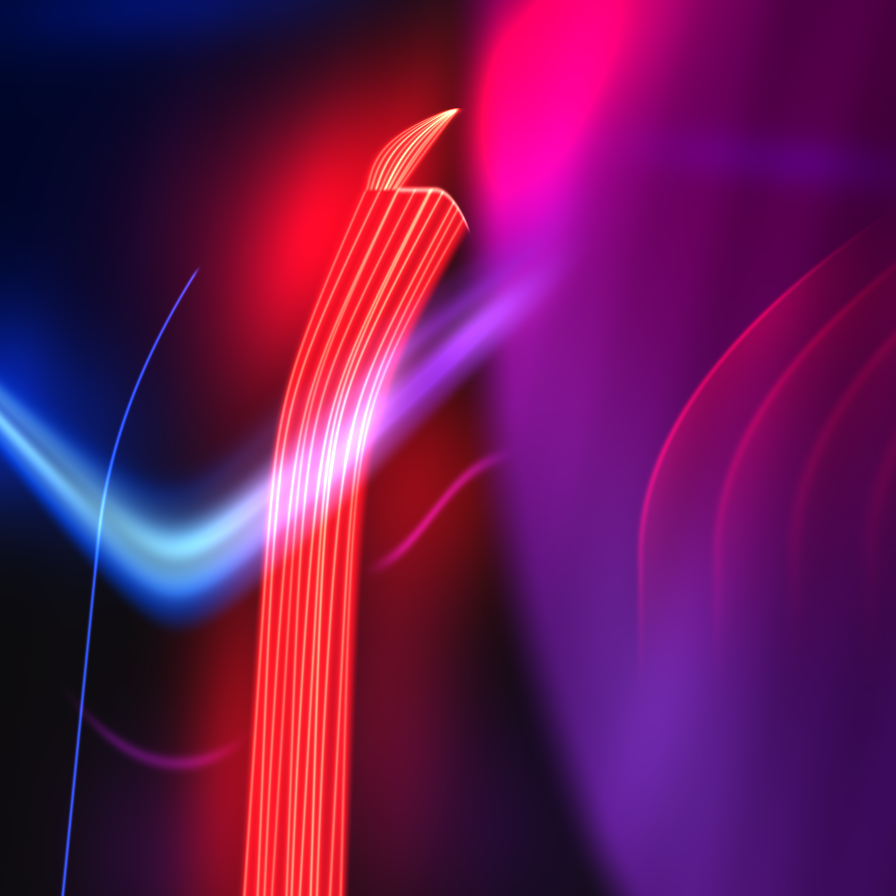
Reproduce this background procedurally as a Shadertoy shader.

```glsl
#define STRANDS 11
#define STRAND_WIDTH 0.0016
#define STRAND_GAIN 0.85
#define RIBBON_LOW 0.295
#define RIBBON_DEPTH 0.185
#define STREAK_AMOUNT 0.22

const vec3 NAVY = vec3(0.0, 0.025, 0.17);
const vec3 RED = vec3(0.95, 0.0, 0.06);
const vec3 BLUE = vec3(0.0, 0.25, 0.9);
const vec3 ICE = vec3(0.48, 0.80, 1.0);
const vec3 ORCHID = vec3(0.90, 0.45, 0.95);
const vec3 VIOLET = vec3(0.58, 0.16, 0.86);

float hash(float n) { return fract(sin(n * 91.7) * 437.58); }

vec2 gradient(vec2 cell) {
    float a = 6.2832 * hash(dot(cell, vec2(1.31, 7.77)));
    return vec2(cos(a), sin(a));
}

float noise(vec2 p) {
    vec2 i = floor(p), f = fract(p), w = f * f * (3.0 - 2.0 * f);
    vec2 e = vec2(1.0, 0.0);
    float low = mix(dot(gradient(i), f), dot(gradient(i + e), f - e), w.x);
    float high = mix(dot(gradient(i + e.yx), f - e.yx), dot(gradient(i + 1.0), f - 1.0), w.x);
    return mix(low, high, w.y);
}

float glow(vec2 p, vec2 center, vec2 size, float angle) {
    float c = cos(angle), s = sin(angle);
    vec2 q = mat2(c, -s, s, c) * (p - center) / size;
    return exp(-dot(q, q));
}

float line(float d, float width) { return exp(-d * d / (width * width)); }

float softRamp(float d) { return 0.5 * (d + sqrt(d * d + 0.01)); }

float band(float x, float a, float b, float soft) {
    return smoothstep(a - soft, a + soft, x) * (1.0 - smoothstep(b - soft, b + soft, x));
}

// Dark left side with navy, red and wine glows
vec3 darkSide(vec2 p) {
    vec3 c = mix(vec3(0.05, 0.045, 0.055), NAVY, smoothstep(0.3, 0.75, p.y) * smoothstep(0.55, 0.1, p.x));
    c += vec3(0.0, 0.04, 0.25) * glow(p, vec2(0.2, 1.0), vec2(0.2, 0.05), 0.1);
    c += vec3(0.0, 0.1, 0.5) * glow(p, vec2(0.0, 0.55), vec2(0.16, 0.1), -0.6);
    c += RED * 0.85 * glow(p, vec2(0.39, 0.75), vec2(0.2, 0.09), 1.05);
    c += RED * 0.3 * glow(p, vec2(0.29, 0.77), vec2(0.17, 0.13), 0.9);
    c += RED * 0.55 * glow(p, vec2(0.27, 0.1), vec2(0.065, 0.3), 0.0);
    c += vec3(0.42, 0.0, 0.01) * glow(p, vec2(0.47, 0.47), vec2(0.11, 0.13), 0.0);
    c += vec3(0.28, 0.0, 0.06) * glow(p, vec2(0.43, 0.22), vec2(0.09, 0.25), 0.0);
    c += vec3(0.07, 0.0, 0.14) * glow(p, vec2(0.55, 0.08), vec2(0.13, 0.15), 0.0);
    return c + vec3(0.10, 0.0, 0.14) * glow(p, vec2(0.17, 0.04), vec2(0.09, 0.13), 0.0);
}

// Purple veil with its bright arcs
vec3 veil(vec2 p) {
    vec3 c = mix(vec3(0.30, 0.05, 0.45), vec3(0.40, 0.0, 0.35), smoothstep(0.1, 0.8, p.y));
    c *= 1.0 - 0.3 * smoothstep(0.75, 1.0, p.x);
    c += vec3(0.10, 0.10, 0.18) * glow(p, vec2(0.72, 0.22), vec2(0.12, 0.28), 0.15);
    c += vec3(0.14, 0.05, 0.18) * glow(p, vec2(0.59, 0.6), vec2(0.1, 0.2), 0.0);
    c += vec3(0.02, 0.0, 0.16) * glow(p, vec2(0.88, 0.82), vec2(0.16, 0.03), -0.1);
    c += vec3(0.75, 0.0, 0.0) * glow(p, vec2(0.57, 0.9), vec2(0.2, 0.06), 0.95);
    c += vec3(0.50, 0.0, 0.16) * glow(p, vec2(0.63, 0.91), vec2(0.19, 0.08), 0.85);
    c += vec3(0.25, 0.0, 0.30) * glow(p, vec2(0.57, 0.76), vec2(0.12, 0.08), 0.8);
    float rise = max(p.y - 0.38, 0.0);
    for (int i = 0; i < 4; i++) {
        float k = float(i);
        float d = p.x - (0.715 + 0.085 * k + 1.9 * rise * rise);
        float fade = smoothstep(0.2, 0.55, p.y) * smoothstep(0.78, 0.62, p.y) / (1.0 + 1.4 * k);
        c += vec3(0.45, 0.0, 0.06) * fade * line(d, 0.004 + 0.002 * k);
        c += vec3(0.28, 0.0, 0.0) * fade * smoothstep(-0.005, 0.01, d) * exp(-max(d, 0.0) * 14.0);
    }
    return c;
}

// Folded ribbon, x = along, y = height inside it
vec4 ribbon(vec2 p) {
    float x = p.x - 0.2;
    float low = RIBBON_LOW + (sqrt(x * x + 0.0036) - 0.06) * (x < 0.0 ? 1.3 : 1.04);
    float depth = RIBBON_DEPTH * (0.55 + 0.45 * sin(3.1416 * clamp(p.x / 0.6, 0.0, 1.0)));
    float h = (p.y - low) / depth;
    float body = smoothstep(-0.06, 0.25, h) * (1.0 - smoothstep(0.45, 1.15, h));
    float fold = 0.82 + 0.8 * noise(vec2(p.x * 4.0, h * 4.5));
    vec3 c = mix(BLUE, ICE, smoothstep(0.1, 0.55, h) * smoothstep(1.0, 0.5, h));
    c = mix(c, ORCHID, smoothstep(0.2, 0.36, p.x));
    c = mix(c, VIOLET, smoothstep(0.38, 0.5, p.x));
    c += vec3(0.15, 0.2, 0.15) * line(h - 0.4, 0.2) * smoothstep(0.45, 0.3, p.x);
    return vec4(c, clamp(body * fold, 0.0, 1.0) * smoothstep(0.68, 0.5, p.x));
}

// Bundle of light strands between two edges
vec3 bundle(vec3 c, vec2 p, float left, float right, float mask) {
    float span = right - left, u = (p.x - left) / span;
    float fill = band(u, 0.0, 1.0, 0.05) * mask;
    c = mix(c, max(c, RED + vec3(0.0, 0.06, 0.09)), 0.78 * fill);
    for (int i = 0; i < STRANDS; i++) {
        float k = float(i);
        float at = (k + 0.55 * hash(k + 3.0)) / float(STRANDS) + 0.025 * sin(p.y * 5.0 + k * 2.1);
        float d = (u - at) * span;
        float power = 0.45 + 0.55 * hash(k + 11.0);
        c += STRAND_GAIN * power * mask * (vec3(1.0, 0.65, 0.42) * line(d, STRAND_WIDTH)
            + vec3(0.3, 0.07, 0.04) * line(d, STRAND_WIDTH * 3.5));
    }
    return c;
}

void mainImage(out vec4 fragColor, in vec2 fragCoord) {
    vec2 p = fragCoord / iResolution.xy;
    float streak = 1.0 + STREAK_AMOUNT * noise(vec2(p.x * 13.0 - p.y * 3.0, p.y * 2.0));
    float drop = 1.0 - p.y;
    float edge = 0.52 + 0.16 * drop * drop * drop;
    vec3 c = mix(darkSide(p), veil(p), smoothstep(-0.025, 0.045, p.x - edge)) * streak;

    vec4 fold = ribbon(p);
    c = mix(c, fold.rgb, fold.a);
    c += vec3(0.22, 0.16, 0.25) * glow(p, vec2(0.54, 0.64), vec2(0.07, 0.025), 0.65);

    // Faint wisps
    float wisp = p.y - 0.42 - 0.8 * (p.x - 0.475) + 0.012 * sin((p.x - 0.4) * 38.0);
    c += vec3(0.30, 0.03, 0.40) * line(wisp, 0.008) * band(p.x, 0.43, 0.55, 0.03);
    float sag = p.y - 0.148 - 5.0 * (p.x - 0.2) * (p.x - 0.2);
    c += vec3(0.22, 0.02, 0.25) * line(sag, 0.008) * band(p.x, 0.1, 0.25, 0.04);

    // Main bundle, then the plume above its cap
    float left = 0.27 + 0.05 * p.y + 0.42 * softRamp(p.y - 0.56);
    float right = 0.383 + 0.03 * p.y + 0.56 * softRamp(p.y - 0.55);
    float over = max(p.x - 0.485, 0.0);
    float cap = 0.788 - 30.0 * over * over;
    c = bundle(c, p, left, right, smoothstep(0.004, -0.004, p.y - cap));
    c += vec3(0.8, 0.6, 0.5) * line(p.y - cap, 0.003) * band(p.x, 0.445, 0.522, 0.004);
    float t = (p.y - 0.788) / 0.092;
    float s = clamp(t, 0.0, 1.0);
    c = bundle(c, p, 0.41 + 0.02 * s + 0.08 * s * s * s, 0.447 + 0.066 * s, band(t, 0.0, 0.97, 0.03));
    c += vec3(0.35, 0.3, 0.35) * glow(p, vec2(0.405, 0.53), vec2(0.09, 0.018), 1.1);

    // Single blue thread
    float bend = max(p.y - 0.4, 0.0);
    float thread = p.x - 0.07 - 0.1 * p.y - 0.9 * bend * bend;
    c += vec3(0.15, 0.3, 0.95) * line(thread, 0.0018) * smoothstep(0.705, 0.69, p.y);
    fragColor = vec4(clamp(c, 0.0, 1.0), 1.0);
}
```
